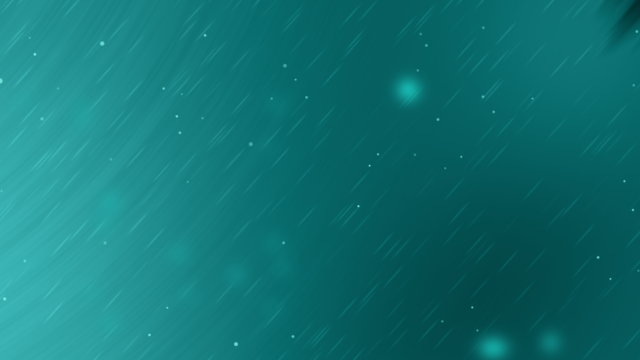
Reproduce this background procedurally as a Shadertoy shader.

```glsl
// Teal diagonal gradient with fine curved streaks, soft glows and drifting specks.
#define GLOW_COUNT 16
#define SPECK_COUNT 52
#define ARC_CENTRE vec2(-1.2, 1.9)
#define ARC_DENSITY 150.0
#define ARC_STRENGTH 0.045
#define DASH_ANGLE 0.84
#define DASH_STRENGTH 0.07
#define GLOW_COLOUR vec3(0.10, 0.76, 0.73)
#define SPECK_COLOUR vec3(0.50, 0.96, 0.91)

float hash(float n) { return fract(sin(n * 12.9898) * 43758.5453); }
float hash(vec2 p) { return fract(sin(dot(p, vec2(12.9898, 78.233))) * 43758.5453); }

float noise(vec2 p) {
    vec2 i = floor(p), f = fract(p);
    f = f * f * (3.0 - 2.0 * f);
    return mix(mix(hash(i), hash(i + vec2(1, 0)), f.x),
               mix(hash(i + vec2(0, 1)), hash(i + vec2(1, 1)), f.x), f.y);
}

float blob(vec2 p, vec2 centre, vec2 size) {
    vec2 d = (p - centre) / size;
    return exp(-dot(d, d));
}

// Coordinates across (x) and along (y) the straight diagonal
vec2 diagonal(vec2 p) {
    float c = cos(DASH_ANGLE), s = sin(DASH_ANGLE);
    return vec2(s * p.x - c * p.y, c * p.x + s * p.y);
}

// Broad light: bright left, dark lower right, lit upper right
float baseTone(vec2 p) {
    float tone = mix(0.66, 0.37, smoothstep(-0.15, 1.15, p.x));
    tone += 0.05 * blob(p, vec2(0.0, 0.15), vec2(0.45, 0.45));
    tone -= 0.07 * blob(p, vec2(0.0, 1.05), vec2(0.55, 0.35));
    tone += 0.10 * blob(p, vec2(1.60, 0.86), vec2(0.32, 0.40));
    vec2 shade = diagonal(p - vec2(1.38, 0.22));
    return tone - 0.09 * blob(shade, vec2(0.0), vec2(0.30, 0.50));
}

// Fine and broad bands that follow circles around a far centre
float arcStreaks(vec2 p) {
    vec2 d = p - ARC_CENTRE;
    float radius = length(d), along = atan(d.y, d.x);
    float fine = noise(vec2(radius * ARC_DENSITY, along * 7.0)) - 0.5;
    float broad = noise(vec2(radius * 28.0, along * 3.0 + 9.0)) - 0.5;
    return ARC_STRENGTH * (0.6 * fine + 0.6 * broad) * mix(1.0, 0.15, smoothstep(0.2, 1.2, p.x));
}

// Sparse short dashes, one chance per long thin cell
float dashes(vec2 p) {
    vec2 q = diagonal(p) * vec2(110.0, 9.0);
    q.y += 7.0 * hash(floor(q.x));
    vec2 cell = floor(q), f = fract(q);
    float shape = smoothstep(0.5, 0.1, abs(f.x - 0.5)) * smoothstep(0.5, 0.1, abs(f.y - 0.5));
    return DASH_STRENGTH * shape * smoothstep(0.82, 1.0, hash(cell + 3.0));
}

// Streaked shadow in the upper right corner
float cornerShadow(vec2 p, float aspect) {
    vec2 q = diagonal(p - vec2(aspect, 1.0));
    float brush = noise(vec2(q.x * 75.0, q.y * 4.0));
    return 0.26 * smoothstep(0.20, 0.0, length(q * vec2(1.3, 0.9)) + 0.09 * brush);
}

vec3 tealRamp(float tone) {
    float red = 0.01 + 0.16 * max(tone - 0.30, 0.0) + 0.55 * max(tone - 0.42, 0.0);
    return vec3(red, tone, tone + 0.003);
}

void mainImage(out vec4 fragColor, in vec2 fragCoord) {
    float aspect = iResolution.x / iResolution.y;
    float pixel = 1.0 / iResolution.y;
    vec2 p = fragCoord * pixel;

    float tone = baseTone(p) + arcStreaks(p) + dashes(p) - cornerShadow(p, aspect);
    vec3 colour = tealRamp(tone);

    // Leading glows
    float glow = 0.85 * blob(p, vec2(1.134, 0.75), vec2(0.034));
    glow += 0.75 * blob(p, vec2(1.370, 0.033), vec2(0.042, 0.034));
    glow += 0.40 * blob(p, vec2(1.530, 0.048), vec2(0.032));

    // Faint glows scattered over the left half
    for (int i = 0; i < GLOW_COUNT; i++) {
        float id = float(i) + 1.0;
        vec2 centre = vec2(hash(id) * 0.95, 0.04 + 0.70 * hash(id + 31.7));
        glow += mix(0.06, 0.32, pow(hash(id + 57.3), 3.0)) * blob(p, centre, vec2(0.034));
    }
    colour = mix(colour, GLOW_COLOUR, min(glow, 1.0));

    // Small specks, larger ones towards the left
    for (int i = 0; i < SPECK_COUNT; i++) {
        float id = float(i) + 101.0;
        vec2 centre = vec2(aspect * pow(hash(id), 1.25), 0.03 + 0.90 * hash(id + 41.9));
        float size = pow(hash(id + 83.1), 6.0) * smoothstep(1.2, 0.0, centre.x);
        float radius = 0.0022 + 0.0015 * hash(id + 17.3) + 0.007 * size;
        float cover = smoothstep(pixel, -pixel, length(p - centre) - radius);
        colour = mix(colour, SPECK_COLOUR, cover * mix(0.35, 0.95, hash(id + 9.7)));
    }
    fragColor = vec4(clamp(colour, 0.0, 1.0), 1.0);
}
```
